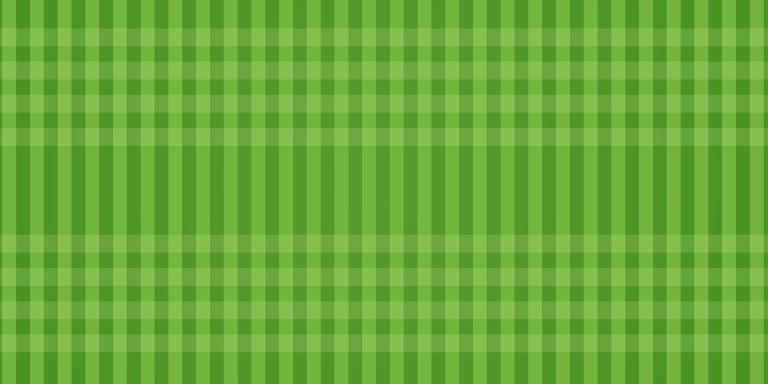
A Shadertoy shader for this pattern:

```glsl
// Green gingham: dark vertical stripes crossed by two groups of four pale translucent bands.

// Lengths are fractions of the canvas height.
#define STRIPE_PERIOD 0.0721
#define STRIPE_WIDTH 0.0361
#define STRIPE_CENTER 0.0600
#define BAND_STEP 0.0865
#define BAND_WIDTH 0.0464
#define BAND_CENTER 0.1058
#define BANDS_PER_GROUP 4.0
#define GROUP_PERIOD 0.5375
#define BAND_OPACITY 0.15

const vec3 LIGHT_GREEN = vec3(0.455, 0.715, 0.240);
const vec3 DARK_INNER = vec3(0.348, 0.606, 0.175);
const vec3 DARK_OUTER = vec3(0.290, 0.580, 0.132);
const vec3 BAND_TINT = vec3(0.950, 0.980, 0.700);

// Signed distance to the evenly repeated vertical stripes
float stripeDistance(float x) {
    float local = mod(x - STRIPE_CENTER + 0.5 * STRIPE_PERIOD, STRIPE_PERIOD);
    return abs(local - 0.5 * STRIPE_PERIOD) - 0.5 * STRIPE_WIDTH;
}

// Signed distance to the nearest band within a repeated group
float bandDistance(float y) {
    float margin = 0.5 * (GROUP_PERIOD - BAND_STEP * (BANDS_PER_GROUP - 1.0));
    float local = mod(y - BAND_CENTER + margin, GROUP_PERIOD) - margin;
    float index = clamp(floor(local / BAND_STEP + 0.5), 0.0, BANDS_PER_GROUP - 1.0);
    return abs(local - index * BAND_STEP) - 0.5 * BAND_WIDTH;
}

// Box-filtered edge, one pixel wide
float coverage(float distanceToEdge, float pixel) {
    return clamp(0.5 - distanceToEdge / pixel, 0.0, 1.0);
}

void mainImage(out vec4 fragColor, in vec2 fragCoord) {
    float pixel = 1.0 / iResolution.y;
    vec2 p = fragCoord * pixel;

    // Dark stripes deepen gently away from the middle
    vec2 fromCenter = p - vec2(0.48 * iResolution.x * pixel, 0.53);
    vec3 darkGreen = mix(DARK_INNER, DARK_OUTER, clamp(length(fromCenter), 0.0, 1.0));

    vec3 color = mix(LIGHT_GREEN, darkGreen, coverage(stripeDistance(p.x), pixel));
    color = mix(color, BAND_TINT, BAND_OPACITY * coverage(bandDistance(p.y), pixel));

    fragColor = vec4(color, 1.0);
}
```
